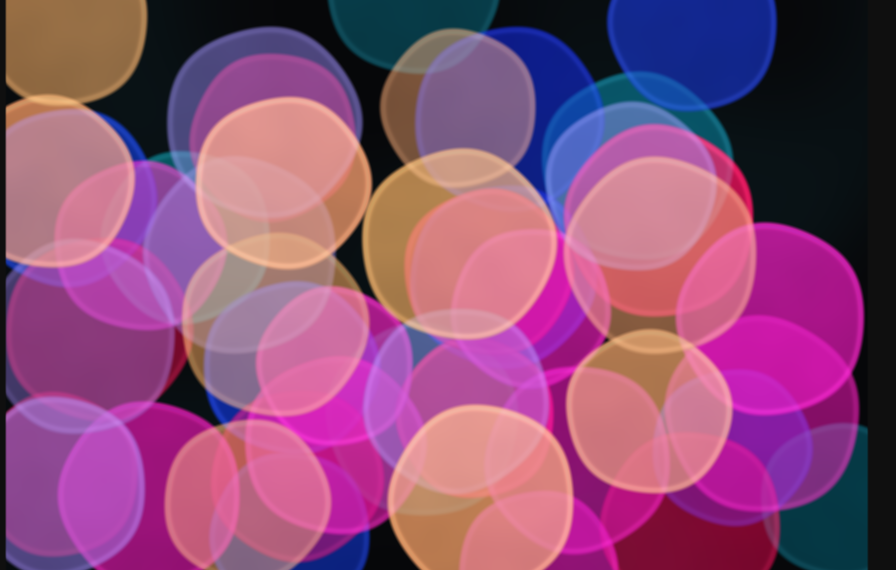
Reproduce this background procedurally as a WebGL 1 fragment shader.

```glsl
precision highp float;
// Out-of-focus city lights: translucent, slightly lobed discs on near black.
// Each colour family is one layer, scattered by a low-discrepancy sequence
// inside a box and blended halfway between paint and light.

uniform vec2 u_resolution;

const float TAU = 6.2831853;
const int MAX_DISCS = 10;

float hash(vec2 p) {
  return fract(sin(dot(p, vec2(127.1, 311.7))) * 43758.55);
}

vec2 gradientAt(vec2 cell) {
  float angle = TAU * hash(cell);
  return vec2(cos(angle), sin(angle));
}

// Gradient noise, roughly -0.7 to 0.7.
float gradientNoise(vec2 p) {
  vec2 cell = floor(p);
  vec2 f = fract(p);
  vec2 u = f * f * f * (f * (f * 6.0 - 15.0) + 10.0);
  vec2 e = vec2(1.0, 0.0);
  float a = dot(gradientAt(cell), f);
  float b = dot(gradientAt(cell + e.xy), f - e.xy);
  float c = dot(gradientAt(cell + e.yx), f - e.yx);
  float d = dot(gradientAt(cell + e.xx), f - e.xx);
  return mix(mix(a, b, u.x), mix(c, d, u.x), u.y);
}

// Signed distance to a disc softly dented by the lens blades.
float lobedDisc(vec2 q, float radius, float phase) {
  float angle = atan(q.y, q.x + 1e-5);
  float lobes = 0.016 * cos(5.0 * angle + phase) + 0.012 * cos(2.0 * angle - phase);
  return length(q) * (1.0 + lobes) - radius;
}

// Half translucent paint, half added light.
vec3 blendLight(vec3 base, vec3 light, float opacity) {
  vec3 screened = base + light * (1.0 - base);
  return mix(base, mix(screened, light, 0.5), opacity);
}

// One disc with a soft edge, a thin bright rim and a faint inner shading.
vec3 drawDisc(vec3 base, vec2 q, float radius, float phase, vec3 tint, float opacity) {
  float d = lobedDisc(q, radius, phase);
  float mask = 1.0 - smoothstep(-0.004, 0.004, d);
  float rimOffset = (d + 0.007) / 0.005;
  float rim = exp(-rimOffset * rimOffset);
  float shade = 0.96 + 0.35 * q.y + 0.04 * gradientNoise(q * 14.0 + phase);
  vec3 light = clamp(tint * (shade + 0.16 * rim) + 0.05 * rim, 0.0, 1.0);
  return blendLight(base, light, mask * opacity);
}

// Scatters count discs of one colour family in a box.
vec3 discLayer(vec3 base, vec2 p, vec2 centre, vec2 spread, vec2 seed,
               int count, vec3 tint, vec2 opacityRange) {
  for (int i = 0; i < MAX_DISCS; i++) {
    if (i >= count) break;
    float n = float(i);
    vec2 key = seed * 37.0 + n;
    vec2 place = fract(seed + n * vec2(0.7549, 0.5698)) - 0.5;
    vec2 jitter = 0.05 * (vec2(hash(key), hash(key + 5.3)) - 0.5);
    float radius = mix(0.137, 0.172, hash(key + 9.1));
    float opacity = mix(opacityRange.x, opacityRange.y, hash(key + 2.7));
    vec3 hueShift = 0.07 * (vec3(hash(key + 1.9), hash(key + 3.1), hash(key + 7.7)) - 0.5);
    vec2 q = p - centre - spread * place - jitter;
    base = drawDisc(base, q, radius, TAU * hash(key + 4.4),
                    max(tint + hueShift, 0.0), opacity);
  }
  return base;
}

void main() {
  // Height is one unit; wide canvases keep the layout centred.
  vec2 p = (gl_FragCoord.xy - 0.5 * u_resolution) / u_resolution.y + vec2(0.785, 0.5);

  // Night sky with a dim teal haze.
  float haze = smoothstep(-0.3, 0.5, gradientNoise(p * 2.3 + 4.0));
  vec3 colour = vec3(0.025, 0.027, 0.035) + haze * vec3(0.01, 0.045, 0.05);

  // Cool lights behind, then reds and magentas, warm lights in front.
  colour = discLayer(colour, p, vec2(0.78, 0.55), vec2(1.5, 1.0), vec2(0.45, 0.95),
                     5, vec3(0.0, 0.36, 0.43), vec2(0.4, 0.95));
  colour = discLayer(colour, p, vec2(0.78, 0.55), vec2(1.5, 1.0), vec2(0.8, 0.9),
                     7, vec3(0.05, 0.14, 0.68), vec2(0.7, 0.95));
  colour = discLayer(colour, p, vec2(0.75, 0.38), vec2(1.4, 0.8), vec2(0.05, 0.25),
                     8, vec3(0.82, 0.02, 0.27), vec2(0.5, 0.95));
  colour = discLayer(colour, p, vec2(0.75, 0.28), vec2(1.45, 0.6), vec2(0.63, 0.8),
                     9, vec3(0.87, 0.07, 0.66), vec2(0.6, 0.92));
  colour = discLayer(colour, p, vec2(0.7, 0.45), vec2(1.3, 0.9), vec2(0.3, 0.6),
                     6, vec3(0.5, 0.42, 0.8), vec2(0.35, 0.65));
  colour = discLayer(colour, p, vec2(0.78, 0.55), vec2(1.4, 0.95), vec2(0.5, 0.5),
                     10, vec3(0.9, 0.59, 0.36), vec2(0.45, 0.9));

  // Narrow dark margins at the sides.
  float across = gl_FragCoord.x / u_resolution.x;
  float inside = smoothstep(0.005, 0.008, across) * (1.0 - smoothstep(0.967, 0.97, across));
  colour = mix(vec3(0.06), colour, inside);

  gl_FragColor = vec4(colour, 1.0);
}
```
